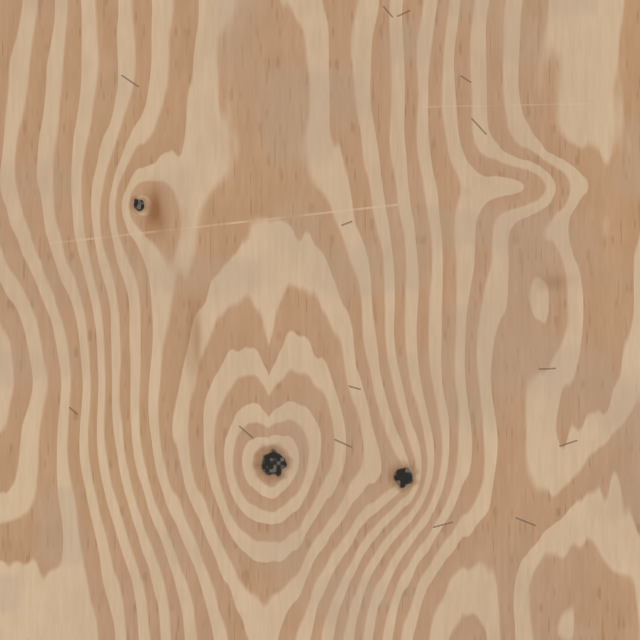
Give the GLSL for this texture, as a WebGL 2 fragment shader.

```glsl
#version 300 es
precision highp float;

uniform vec2 u_resolution;
out vec4 fragColor;

float hash(vec2 p) {
    vec3 q = fract(vec3(p.xyx) * 0.1031);
    q += dot(q, q.yzx + 33.33);
    return fract((q.x + q.y) * q.z);
}

// Smooth value noise in the range -1 to 1
float noise(vec2 p) {
    vec2 i = floor(p), f = fract(p);
    f = f * f * f * (f * (f * 6.0 - 15.0) + 10.0);
    float low = mix(hash(i), hash(i + vec2(1, 0)), f.x);
    float high = mix(hash(i + vec2(0, 1)), hash(i + vec2(1, 1)), f.x);
    return mix(low, high, f.y) * 2.0 - 1.0;
}

float bump(vec2 p, vec2 center, vec2 size) {
    vec2 q = (p - center) / size;
    return exp(-dot(q, q));
}

// Cusp that pulls growth rings around a knot
float pull(vec2 p, vec2 center, float reach) {
    return exp(-length((p - center) * vec2(1.0, 0.8)) / reach);
}

float segment(vec2 p, vec2 a, vec2 b) {
    vec2 ab = b - a;
    return length(p - a - ab * clamp(dot(p - a, ab) / dot(ab, ab), 0.0, 1.0));
}

// Growth height: its contours are the edges of the rings
float growth(vec2 p) {
    float squeeze = 1.0 + 0.45 * smoothstep(0.38, 0.0, p.y);
    float x = (p.x - 0.4) * squeeze + 0.025 * noise(p * vec2(2.0, 3.2) + 7.0);
    float h = 3.6 * cos(6.2832 * clamp(x, -0.6, 0.6));
    h += 0.85 * noise(p * vec2(4.0, 2.4) + 21.0);
    h += 0.38 * noise(p * vec2(9.0, 4.5) + 3.0);
    h += 0.13 * noise(p * vec2(24.0, 8.0) + 51.0);
    h += 0.07 * noise(p * vec2(75.0, 13.0));
    h += 2.6 * pull(p, vec2(0.425, 0.275), 0.075);
    h += 3.4 * pull(p, vec2(0.63, 0.255), 0.085);
    h += 2.4 * pull(p, vec2(0.217, 0.68), 0.06);
    // Cathedral arches, split by a narrow fold
    h += 1.5 * bump(p, vec2(0.42, 0.3), vec2(0.16, 0.2));
    h -= 1.1 * exp(-abs(p.x - 0.42) / 0.035) * smoothstep(0.27, 0.36, p.y) * smoothstep(0.7, 0.4, p.y);
    // Islands and domes near the sides
    h += 1.1 * bump(p, vec2(0.86, 0.52), vec2(0.05, 0.12));
    h += 1.7 * bump(p, vec2(0.9, 0.02), vec2(0.13, 0.17));
    h += 1.8 * bump(p, vec2(0.03, 0.03), vec2(0.11, 0.19));
    h += 1.6 * bump(p, vec2(0.83, 0.71), vec2(0.09, 0.045));
    return h;
}

// Dark speckled core in a brown rim
vec3 knot(vec3 color, vec2 p, vec2 center, float radius) {
    float d = length(p - center) + 0.2 * radius * noise(p * 110.0);
    color = mix(color, vec3(0.55, 0.41, 0.30), 0.65 * smoothstep(1.7, 0.9, d / radius));
    float speck = smoothstep(-0.2, 0.8, noise(p * 170.0 + 9.0));
    vec3 core = mix(vec3(0.19, 0.18, 0.17), vec3(0.43, 0.39, 0.35), speck);
    return mix(color, core, smoothstep(1.05, 0.8, d / radius));
}

void main() {
    vec2 p = gl_FragCoord.xy / u_resolution.y;
    float h = growth(p);
    float t = fract(h);
    float edge = clamp(fwidth(h), 0.03, 0.3);

    // Late wood: soft on one side of the ring, crisp on the other
    float late = smoothstep(0.41 - edge, 0.45 + edge, t) * (1.0 - smoothstep(1.0 - 1.6 * edge, 1.0, t));
    float patches = 0.5 + 0.5 * noise(p * vec2(5.0, 3.5) + 70.0);
    float warmth = clamp(0.7 * patches + 0.35 * smoothstep(0.2, 0.8, p.y), 0.0, 1.0);
    vec3 pale = mix(vec3(0.775, 0.665, 0.55), vec3(0.805, 0.70, 0.575), patches);
    vec3 dark = mix(vec3(0.705, 0.572, 0.462), vec3(0.725, 0.575, 0.437), warmth);
    dark += 0.025 * (0.72 - t);
    vec3 color = mix(pale, dark, late);

    // Fibres, pores and cloudy grey wear
    float fibre = noise(p * vec2(190.0, 18.0)) + 0.7 * noise(p * vec2(330.0, 60.0) + 5.0);
    color += 0.011 * fibre + 0.008 * noise(p * vec2(45.0, 30.0));
    color -= 0.045 * smoothstep(0.55, 0.95, noise(p * vec2(240.0, 40.0) + 31.0)) * late;
    float wear = smoothstep(0.1, 0.8, noise(p * vec2(11.0, 14.0) + 90.0));
    color = mix(color, vec3(0.70, 0.61, 0.53), 0.3 * wear);

    // Resin stains
    float ragged = 0.7 + 0.4 * noise(p * vec2(70.0, 22.0));
    float stain = bump(p, vec2(0.243, 0.665), vec2(0.014, 0.034));
    stain += 0.75 * bump(p, vec2(0.302, 0.465), vec2(0.010, 0.055));
    stain += 0.35 * bump(p, vec2(0.87, 0.56), vec2(0.025, 0.012));
    color = mix(color, vec3(0.53, 0.36, 0.23), clamp(stain * ragged, 0.0, 0.8));

    color = knot(color, p, vec2(0.425, 0.275), 0.021);
    color = knot(color, p, vec2(0.63, 0.255), 0.016);
    color = knot(color, p, vec2(0.217, 0.68), 0.010);

    // Pale scratches and short dark cracks
    float scratch = smoothstep(0.0028, 0.0006, segment(p, vec2(0.08, 0.62), vec2(0.62, 0.68)));
    scratch += 0.5 * smoothstep(0.002, 0.0005, segment(p, vec2(0.66, 0.833), vec2(0.92, 0.838)));
    color = mix(color, vec3(0.83, 0.73, 0.61), scratch * (0.4 + 0.35 * noise(p * 35.0)));
    for (float i = 0.0; i < 14.0; i++) {
        vec2 start = vec2(hash(vec2(i, 4.0)), hash(vec2(i, 17.0)));
        float angle = 1.6 * hash(vec2(i, 29.0)) - 0.9;
        vec2 end = start + (0.008 + 0.025 * hash(vec2(i, 41.0))) * vec2(cos(angle), sin(angle));
        float crack = smoothstep(0.0023, 0.0005, segment(p, start, end));
        color = mix(color, vec3(0.42, 0.33, 0.28), 0.5 * crack);
    }

    fragColor = vec4(color, 1.0);
}
```
